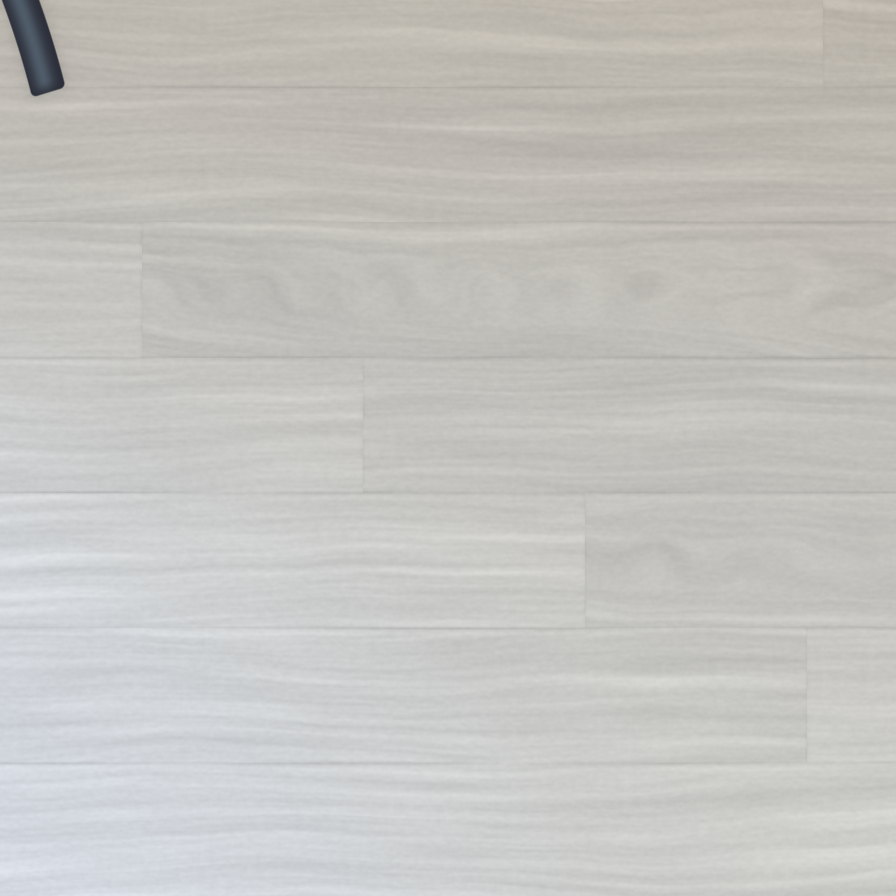
Reproduce this texture procedurally as a WebGL 2 fragment shader.

```glsl
#version 300 es
precision highp float;

#define ROW_HEIGHT 0.151
#define ROW_OFFSET 0.003
#define PLANK_LENGTH 1.256
#define JOINT_START 1.148
#define JOINT_STEP 0.2475
#define SEAM_WIDTH 0.0019
#define SEAM_DEPTH 0.066
#define GRAIN_DEPTH 0.088
#define SPECKLE_DEPTH 0.024
#define FIGURE_WARP 0.03
#define TUBE_RADIUS 0.0195

uniform vec2 u_resolution;
out vec4 fragColor;

const vec3 WARM_WOOD = vec3(0.735, 0.712, 0.675);
const vec3 NEUTRAL_WOOD = vec3(0.765, 0.758, 0.738);
const vec3 PALE_WOOD = vec3(0.788, 0.790, 0.778);
const vec3 COOL_WOOD = vec3(0.822, 0.842, 0.875);
const vec3 TUBE_DARK = vec3(0.17, 0.18, 0.22);
const vec3 TUBE_SHEEN = vec3(0.31, 0.36, 0.41);

float hash(vec2 p) {
    vec3 q = fract(p.xyx * vec3(0.1031, 0.1030, 0.0973));
    q += dot(q, q.yzx + 33.33);
    return fract((q.x + q.y) * q.z);
}

float cornerSlope(vec2 cell, vec2 offset) {
    float angle = 6.2832 * hash(cell);
    return dot(vec2(cos(angle), sin(angle)), offset);
}

float gradientNoise(vec2 p) {
    vec2 i = floor(p), f = fract(p);
    vec2 w = f * f * f * (f * (f * 6.0 - 15.0) + 10.0);
    vec2 e = vec2(1.0, 0.0);
    return mix(mix(cornerSlope(i, f), cornerSlope(i + e.xy, f - e.xy), w.x),
               mix(cornerSlope(i + e.yx, f - e.yx), cornerSlope(i + e.xx, f - e.xx), w.x), w.y);
}

float bell(float x, float width) {
    x /= width;
    return exp(-x * x);
}

// Grain of one plank, roughly -1 to 1
float woodGrain(vec2 p, vec2 seed, float figure, float across) {
    vec2 q = p + seed;
    // Long waves, slanted and curled grain in figured planks
    q.y += 0.026 * gradientNoise(q * vec2(2.6, 5.0));
    q.y += 0.004 * gradientNoise(q * vec2(9.0, 20.0));
    q.y += 0.09 * figure * p.x * smoothstep(0.65, 0.2, across);
    float heart = figure * bell(across - 0.54, 0.24);
    q.y += FIGURE_WARP * heart * gradientNoise(q * vec2(14.0, 22.0));
    float broad = gradientNoise(q * vec2(1.0, 22.0));
    float streaks = gradientNoise(q * vec2(1.9, 62.0) + 17.0);
    float fine = gradientNoise(q * vec2(5.0, 125.0) + 41.0);
    float hair = gradientNoise(q * vec2(14.0, 230.0) + 77.0);
    float strength = 0.8 + 1.1 * gradientNoise(q * vec2(1.3, 9.0) + 5.0);
    float paleVeins = smoothstep(0.15, 0.45, streaks) * strength * (1.0 - heart);
    // Slanted flecks along the heart
    vec2 slant = vec2(q.x + 1.2 * q.y, q.y + 0.25 * q.x);
    float flecks = heart * gradientNoise(slant * vec2(15.0, 42.0) + 63.0);
    return 0.4 * broad + 0.6 * streaks * strength * (1.0 - 0.6 * heart)
         + 0.45 * fine + 0.25 * hair + 0.3 * paleVeins + 0.75 * flecks;
}

// Floor: staggered rows of long planks
vec3 woodFloor(vec2 p) {
    float rowPos = (p.y + ROW_OFFSET) / ROW_HEIGHT;
    float row = floor(rowPos);
    float plankPos = (p.x - JOINT_START + JOINT_STEP * row) / PLANK_LENGTH;
    vec2 plank = vec2(floor(plankPos), row) + 8.0;
    vec2 seed = 40.0 * vec2(hash(plank), hash(plank + 31.0));

    // Daylight falls off upward, and is coolest at the lower left
    float light = (1.0 - p.y) * (1.0 - 0.25 * p.x) + 0.12 * (1.0 - p.x);
    float cool = (1.0 - p.y) * (1.0 - p.x);
    vec3 color = mix(WARM_WOOD, NEUTRAL_WOOD, smoothstep(-0.05, 0.45, light));
    color = mix(color, PALE_WOOD, smoothstep(0.35, 0.8, light));
    color = mix(color, COOL_WOOD, smoothstep(0.15, 1.0, cool));

    // Figured grain on alternate rows of the middle planks
    float figure = step(mod(row, 2.0), 0.5) * bell(row - 3.6, 1.8) * step(abs(plank.x - 8.0), 0.5);
    float grain = woodGrain(p, seed, figure, fract(rowPos));
    float speckle = gradientNoise(p * vec2(95.0, 190.0))
                  + 0.6 * gradientNoise(p * vec2(210.0, 260.0) + 9.0);
    float shade = 1.0 + GRAIN_DEPTH * grain + SPECKLE_DEPTH * speckle;
    shade += 0.028 * (hash(plank + 7.0) - 0.5);

    // Worn seams with a pale lip below, and faint end joints
    float seam = (fract(rowPos + 0.5) - 0.5) * ROW_HEIGHT;
    float joint = (fract(plankPos + 0.5) - 0.5) * PLANK_LENGTH;
    float wear = 0.7 + 1.2 * gradientNoise(vec2(p.x * 6.0, floor(rowPos + 0.5) * 3.7));
    shade -= SEAM_DEPTH * wear * bell(seam, SEAM_WIDTH);
    shade += 0.03 * wear * bell(seam + 0.006, 0.003);
    float jointWear = 0.35 + 0.5 * gradientNoise(p * vec2(3.0, 45.0));
    shade -= SEAM_DEPTH * jointWear * bell(joint, SEAM_WIDTH);
    return color * shade;
}

// Dark bent tube entering at the upper left
vec3 addTube(vec3 color, vec2 p) {
    vec2 axis = normalize(vec2(-0.032, 0.104));
    vec2 rel = p - vec2(0.0545, 0.897);
    float along = dot(rel, axis);
    float across = dot(rel, vec2(axis.y, -axis.x)) - 0.5 * along * (0.109 - along);
    float corner = 0.006;
    vec2 edge = vec2(abs(across) - TUBE_RADIUS, -along) + corner;
    float dist = length(max(edge, 0.0)) + min(max(edge.x, edge.y), 0.0) - corner;
    float pixel = 1.0 / min(u_resolution.x, u_resolution.y);
    color *= 1.0 - 0.08 * exp(-max(dist, 0.0) / 0.007);
    float sheen = bell(across + 0.002, 0.011) * smoothstep(-0.005, 0.015, along);
    vec3 tube = mix(TUBE_DARK, TUBE_SHEEN, sheen);
    return mix(tube, color, smoothstep(-pixel, pixel, dist));
}

void main() {
    vec2 p = gl_FragCoord.xy / u_resolution;
    fragColor = vec4(addTube(woodFloor(p), p), 1.0);
}
```
